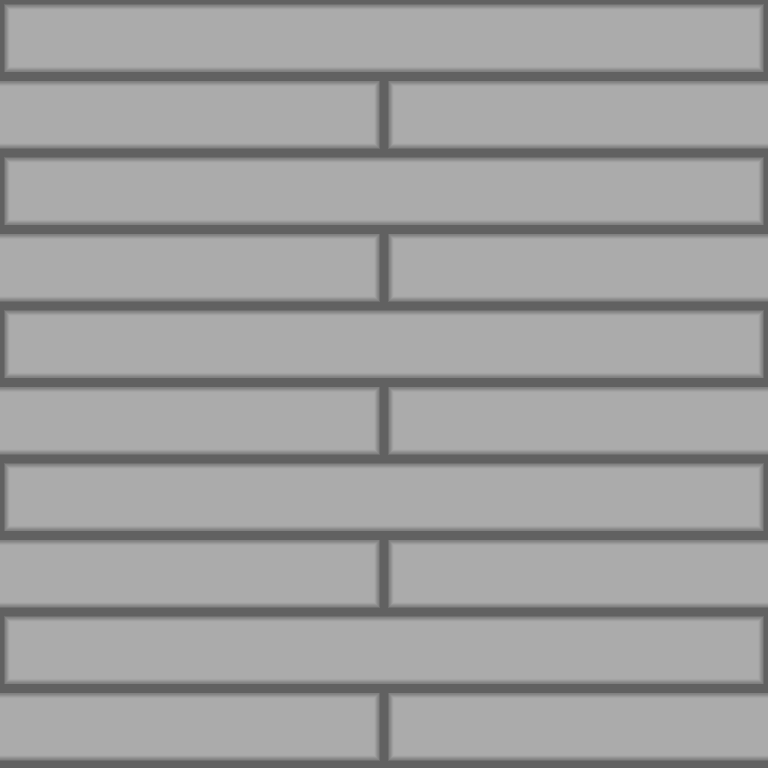
A Shadertoy shader for this pattern:

```glsl
// Long grey bricks in a running bond: ten courses, one brick per canvas width,
// every second course shifted by half a brick. Each brick is a box distance
// to its joints, shaded by a soft bevel that darkens towards the grout.

const vec2  BRICK_PITCH = vec2(1.0, 51.0 / 512.0);  // joint centre to joint centre
const float JOINT_HALF  = 3.0 / 512.0;              // half the grout width
const float BEVEL_WIDTH = 4.0 / 512.0;

const vec3 GROUT_COLOR = vec3(0.38);
const vec3 BEVEL_COLOR = vec3(0.50);
const vec3 BRICK_COLOR = vec3(0.67);

// Position inside the brick cell, measured from its centre.
vec2 brickCell(vec2 p, vec2 pitch) {
    float course = floor(p.y / pitch.y);
    p.x += 0.5 * pitch.x * mod(course, 2.0);
    return (fract(p / pitch) - 0.5) * pitch;
}

// Distance inwards from the nearest brick edge; negative in the grout.
float edgeDepth(vec2 cell, vec2 pitch, float jointHalf) {
    vec2 depth = 0.5 * pitch - jointHalf - abs(cell);
    return min(depth.x, depth.y);
}

// Brick face with its edge shaded over the bevel width.
vec3 brickShade(float depth, float bevelWidth) {
    return mix(BEVEL_COLOR, BRICK_COLOR, smoothstep(0.0, bevelWidth, depth));
}

void mainImage(out vec4 fragColor, in vec2 fragCoord) {
    // Courses are counted downwards from the top edge.
    vec2 p = fragCoord / iResolution.xy;
    p.y = 1.0 - p.y;

    vec2 cell = brickCell(p, BRICK_PITCH);
    float depth = edgeDepth(cell, BRICK_PITCH, JOINT_HALF);

    // Blend brick over grout across one pixel.
    float pixel = 1.0 / min(iResolution.x, iResolution.y);
    float brickMask = clamp(depth / pixel + 0.5, 0.0, 1.0);
    vec3 color = mix(GROUT_COLOR, brickShade(depth, BEVEL_WIDTH), brickMask);

    fragColor = vec4(color, 1.0);
}
```
